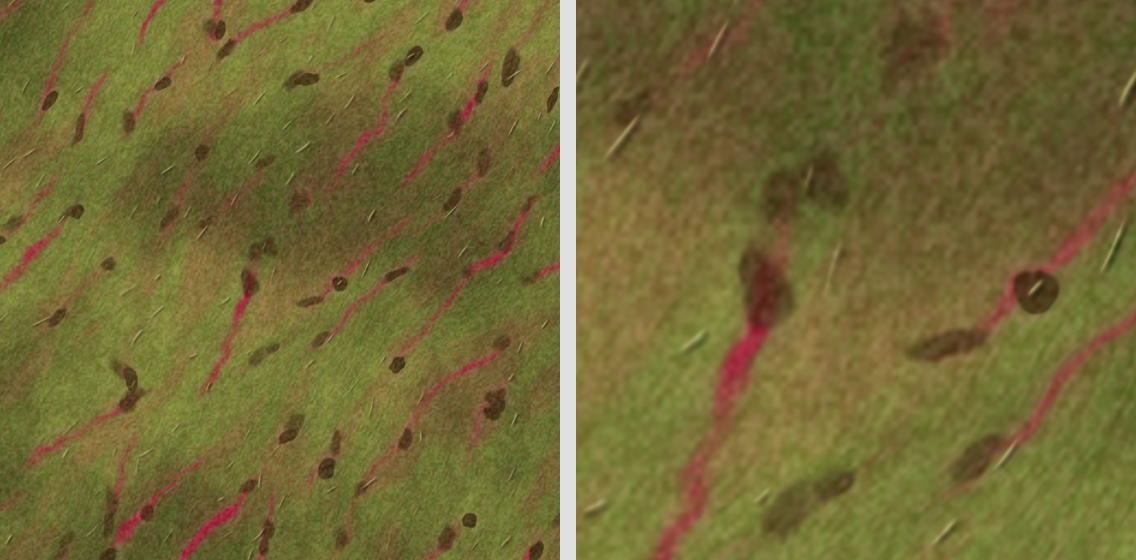
Left, the full canvas; right, a detail of the centre.
Give the GLSL for this texture, as a WebGL 2 fragment shader.

```glsl
#version 300 es
precision highp float;
// Stained muscle tissue: olive fibres, red connective strands, brown nuclei and pale slits.
uniform vec2 u_resolution;
out vec4 outColor;

vec4 hash4(vec2 p) {
    vec4 h = fract(p.xyxy * vec4(0.1031, 0.1030, 0.0973, 0.1099));
    h += dot(h, h.wzxy + 33.33);
    return fract((h.xxyz + h.yzzw) * h.zywx);
}

float noise(vec2 p) {
    vec2 i = floor(p), f = fract(p);
    f = f * f * (3.0 - 2.0 * f);
    float low = mix(hash4(i).x, hash4(i + vec2(1, 0)).x, f.x);
    float high = mix(hash4(i + vec2(0, 1)).x, hash4(i + vec2(1, 1)).x, f.x);
    return mix(low, high, f.y);
}

float fbm(vec2 p) {
    float sum = 0.0, amp = 0.53;
    for (int i = 0; i < 4; i++) {
        sum += amp * noise(p);
        p = mat2(1.6, 1.2, -1.2, 1.6) * p + 7.3;
        amp *= 0.5;
    }
    return sum;
}

mat2 rotate(float a) {
    return mat2(cos(a), -sin(a), sin(a), cos(a));
}

// Strands with nuclei strung along them: x halo, y red core, z nuclei, w pale rims
vec4 strands(vec2 q) {
    vec2 size = vec2(0.26, 0.1);
    float ragged = noise(q * 45.0) - 0.5;
    float fine = noise(q * vec2(90.0, 130.0)) - 0.5;
    vec4 layers = vec4(0);
    for (int j = -1; j <= 1; j++)
    for (int i = -1; i <= 1; i++) {
        vec2 cell = floor(q / size) + vec2(i, j);
        vec4 h = hash4(cell + 57.0);
        vec2 d = q - (cell + 0.2 + 0.6 * hash4(cell + 11.0).xy) * size;
        d = rotate((h.x - 0.5) * 0.7) * d;
        d.y += 0.03 * (noise(vec2(d.x * 11.0, h.y * 50.0)) - 0.5) + 0.009 * ragged;
        float len = 0.08 + 0.12 * h.z;
        float taper = smoothstep(len, len * 0.35, abs(d.x));
        float width = 0.003 + 0.006 * h.w * noise(vec2(d.x * 30.0, h.x * 90.0));
        float core = smoothstep(width * 1.6, width * 0.2, abs(d.y + 0.004 * fine));
        float halo = exp(-d.y * d.y / 0.00017);
        layers.x = max(layers.x, taper * halo * (0.3 + 0.6 * h.w));
        layers.y = max(layers.y, taper * core * (0.15 + 0.95 * h.w * h.w));
        for (int k = 0; k < 2; k++) {
            vec4 g = hash4(cell + 131.0 + 37.0 * float(k));
            vec2 e = d - vec2((g.x - 0.5) * 1.7 * len, (g.y - 0.5) * 0.02);
            e = rotate((g.z - 0.5) * 0.8) * e;
            float f = length(e / vec2(0.013 + 0.011 * g.w, 0.0075 + 0.005 * g.z)) + 0.35 * fine;
            float blur = mix(0.12, 0.45, g.y);
            float body = smoothstep(1.0 + blur, 1.0 - blur, f) * (0.95 - 0.4 * g.y);
            layers.z = max(layers.z, body);
            layers.w = max(layers.w, exp(-25.0 * (f - 1.4) * (f - 1.4)) * (1.0 - g.y));
        }
    }
    return layers;
}

// Short gaps between fibres: x bright line, y shadow beside it
vec2 slits(vec2 q) {
    vec2 result = vec2(0);
    for (int j = -1; j <= 1; j++)
    for (int i = -1; i <= 1; i++) {
        vec2 cell = floor(q / 0.06) + vec2(i, j);
        vec4 h = hash4(cell + 203.0);
        vec2 d = q - (cell + 0.15 + 0.7 * h.xy) * 0.06;
        d = rotate((h.z - 0.5) * 0.7) * d;
        d.y += 9.0 * (h.x - 0.5) * d.x * d.x;
        float len = 0.008 + 0.016 * h.y;
        float fade = smoothstep(len, len * 0.3, abs(d.x)) * smoothstep(0.3, 1.0, h.w);
        float shadow = d.y + 0.0034;
        result = max(result, fade * exp(-vec2(d.y * d.y, shadow * shadow) / vec2(1.8e-6, 4e-6)));
    }
    return result;
}

void main() {
    vec2 p = gl_FragCoord.xy / min(u_resolution.x, u_resolution.y);

    // Fibre frame: x along the fibres, y across them, gently bent
    vec2 q = vec2(dot(p, vec2(0.6, 0.8)), dot(p, vec2(-0.8, 0.6))) + 3.0;
    q.y += 0.12 * (fbm(p * 2.5 + 4.0) - 0.5);

    // Olive ground with tan streaks and broad shading
    float streak = fbm(q * vec2(7.0, 22.0));
    float shade = fbm(p * 3.0 + 19.0);
    vec3 color = mix(vec3(0.43, 0.45, 0.2), vec3(0.47, 0.4, 0.21), smoothstep(0.42, 0.72, streak));
    color *= 0.8 + 0.34 * smoothstep(0.25, 0.65, shade);
    color *= 0.9 + 0.2 * fbm(q * vec2(25.0, 60.0) + 31.0);

    // Strands, broken up by patches
    vec4 layers = strands(q);
    float patches = smoothstep(0.25, 0.65, fbm(q * vec2(14.0, 30.0) + 5.0));
    color = mix(color, vec3(0.53, 0.33, 0.25), layers.x * (0.4 + 0.5 * patches));
    color = mix(color, vec3(0.66, 0.11, 0.24), layers.y * (0.25 + 0.7 * patches));
    color = mix(color, vec3(0.62, 0.48, 0.42), 0.28 * layers.w * patches);
    color = mix(color, vec3(0.25, 0.18, 0.08), 0.88 * layers.z);

    // Slits
    vec2 gap = slits(q);
    color *= 1.0 - 0.28 * gap.y;
    color = mix(color, vec3(0.72, 0.69, 0.46), 0.7 * gap.x);

    // Fine fibrous grain with a slight colour shift
    float grain = noise(q * vec2(120.0, 280.0)) + noise(p * 256.0 + 9.0) - 1.0;
    float tint = noise(p * 150.0 + 77.0) - 0.5;
    color += 0.075 * grain + tint * vec3(0.035, -0.025, 0.02);
    outColor = vec4(color, 1.0);
}
```
